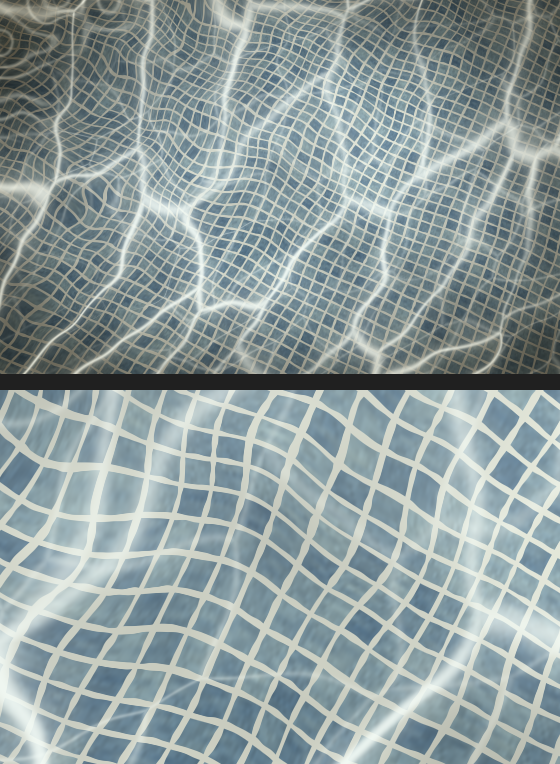
Top: the whole. Bottom: its middle third, enlarged.
Reproduce this texture procedurally as a Shadertoy shader.

```glsl
const vec3 BLUE_TILE = vec3(0.25, 0.36, 0.45);
const vec3 PALE_TILE = vec3(0.50, 0.59, 0.60);
const vec3 GROUT = vec3(0.75, 0.76, 0.71);
const vec3 SUNLIGHT = vec3(0.93, 0.96, 0.94);
const vec3 SHADE_TINT = vec3(0.50, 0.47, 0.42);

float hash(vec2 p) {
    return fract(sin(dot(p, vec2(127.1, 311.7))) * 43758.5453);
}

vec2 hash2(vec2 p) {
    return vec2(hash(p), hash(p + 57.3));
}

float noise(vec2 p) {
    vec2 i = floor(p), f = fract(p);
    f = f * f * (3.0 - 2.0 * f);
    return mix(mix(hash(i), hash(i + vec2(1, 0)), f.x),
               mix(hash(i + vec2(0, 1)), hash(i + vec2(1, 1)), f.x), f.y);
}

vec2 wobble(vec2 p, float frequency, float seed) {
    return vec2(noise(p * frequency + seed), noise(p * frequency + seed + 31.7)) - 0.5;
}

mat2 rotation(float angle) {
    float c = cos(angle), s = sin(angle);
    return mat2(c, s, -s, c);
}

// Distance to the nearest border between scattered cells
float cellBorder(vec2 p, float jitter) {
    vec2 cell = floor(p), nearest = vec2(0.0);
    float best = 9.0, border = 9.0;
    for (int k = 0; k < 9; k++) {
        vec2 g = cell + vec2(k % 3 - 1, k / 3 - 1);
        vec2 r = g + 0.5 + jitter * (hash2(g) - 0.5) - p;
        if (dot(r, r) < best) { best = dot(r, r); nearest = r; }
    }
    for (int k = 0; k < 25; k++) {
        vec2 g = cell + vec2(k % 5 - 2, k / 5 - 2);
        vec2 r = g + 0.5 + jitter * (hash2(g) - 0.5) - p;
        vec2 d = r - nearest;
        if (dot(d, d) > 0.0001) border = min(border, dot(0.5 * (r + nearest), normalize(d)));
    }
    return border;
}

// Thin bright core with a soft halo
float glowLine(float d, float core, float halo) {
    return 1.20 * exp(-d * d / (core * core)) + 0.45 * exp(-d / halo);
}

// Mosaic floor: tiles with slightly ragged grout
vec3 mosaic(vec2 uv, float groutWidth) {
    vec2 id = floor(uv), f = abs(fract(uv) - 0.5);
    vec2 aa = clamp(fwidth(uv), 0.02, 0.4) * 0.5;
    vec2 edge = 0.5 - f + 0.06 * wobble(uv, 3.0, 4.0);
    vec2 inside = smoothstep(groutWidth - aa, groutWidth + aa, edge);
    float glaze = 0.65 * hash(id) + 0.35 * noise(uv * vec2(2.0, 4.5));
    vec3 tile = mix(BLUE_TILE, PALE_TILE, glaze);
    tile *= 0.92 + 0.16 * noise(uv * vec2(9.0, 5.0) + 7.0);
    return mix(GROUT, tile, inside.x * inside.y);
}

// Web of focused light, leaning over towards the bottom
float caustics(vec2 p, vec2 scale, float seed) {
    float drop = 1.0 - p.y;
    vec2 q = p + vec2(0.36 * drop * drop, -0.10 * p.x);
    q += 0.10 * wobble(p, 4.5, seed) + 0.040 * wobble(p, 12.0, seed + 9.0);
    float d = cellBorder(q * scale + seed, 0.8);
    float width = mix(0.5, 1.7, noise(p * 5.0 + seed));
    float strength = smoothstep(0.05, 0.75, noise(p * 3.5 + seed + 17.0));
    return glowLine(d, 0.024 * width, 0.070 * width) * mix(0.40, 1.20, strength);
}

// Curled reflections following the contours of the water surface
float curls(vec2 p, float bands) {
    float height = noise(p * vec2(7.0, 9.0) + 3.0) + 0.25 * noise(p * 17.0);
    float wave = 0.5 + 0.5 * sin(height * bands);
    return pow(wave, 6.0);
}

void mainImage(out vec4 fragColor, in vec2 fragCoord) {
    vec2 p = fragCoord / iResolution.y;
    float aspect = iResolution.x / iResolution.y;
    vec2 centered = (p - vec2(0.5 * aspect, 0.5)) / vec2(aspect, 1.0);

    // Ripples are rougher towards the upper left
    float rough = smoothstep(0.15, 1.0, p.y * 0.65 + 0.55 - 0.5 * p.x);
    vec2 bent = p + mix(0.020, 0.070, rough) * wobble(p, 6.0, 2.0)
                  + mix(0.006, 0.036, rough) * wobble(p, 14.0, 8.0);

    // Floor grid recedes slightly towards the top
    float recede = 1.0 + 0.30 * bent.y;
    vec2 floorPos = vec2((bent.x - 0.75) * recede, bent.y * (1.0 + 0.22 * bent.y));
    vec3 color = mosaic(rotation(0.47) * floorPos * 28.5, 0.088);

    // Broad patches of light and shade under the water
    float patches = noise(p * vec2(5.0, 4.0) + 11.0) * 0.6 + noise(p * 11.0) * 0.4;
    color *= mix(0.80, 1.20, patches);
    float haze = exp(-7.0 * dot(centered, centered)) * noise(p * vec2(4.0, 9.0) + 5.0);
    color = mix(color, SUNLIGHT, 0.20 * haze);

    // Sunlight and surface reflections
    float light = caustics(p, vec2(4.2, 2.3), 3.0);
    light += 0.20 * caustics(p, vec2(6.5, 6.0), 21.0);
    float corner = smoothstep(0.55, 1.0, rough) * smoothstep(0.35, 0.75, noise(p * 4.0 + 40.0));
    light += 0.60 * corner * curls(p, 26.0);
    color = mix(color, SUNLIGHT, 1.0 - exp(-1.25 * light));

    // Warm dark vignette, deepest at the upper left
    float shade = smoothstep(0.22, 0.74, length(centered));
    shade += 0.26 * smoothstep(0.45, 0.0, p.x) * smoothstep(0.1, 0.9, p.y);
    color *= mix(vec3(1.03), SHADE_TINT, clamp(shade, 0.0, 1.15));
    color += 0.20 * light * shade * SUNLIGHT;

    fragColor = vec4(clamp(color, 0.0, 1.0), 1.0);
}
```
